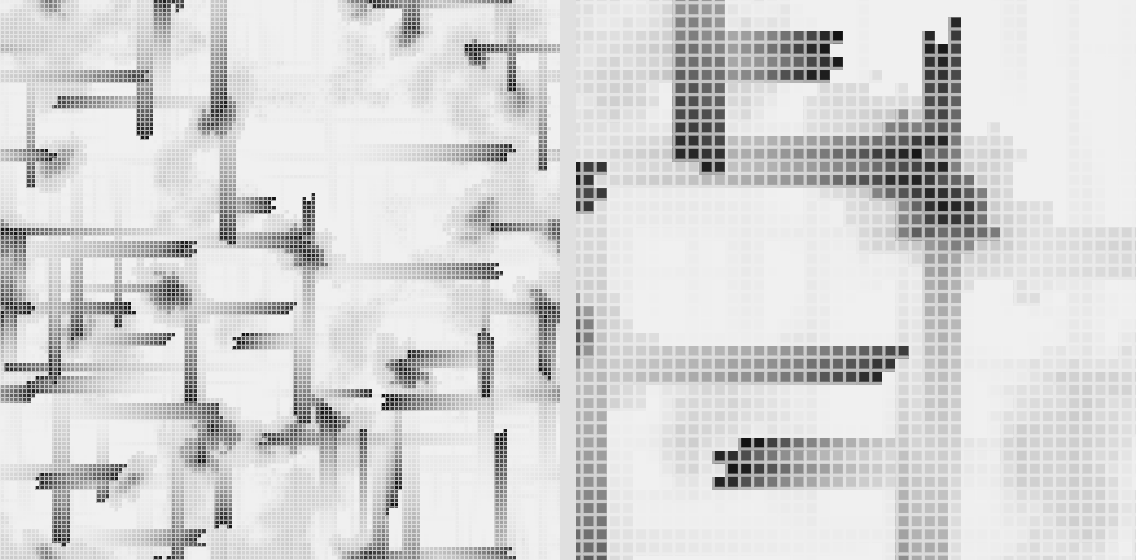
Left: the whole. Right: its middle third, enlarged.
Write a three.js fragment shader that draws this pattern.

```glsl
// Draws a fine grid of grey tiles crossed by fading ink trails and ragged clumps.
varying vec2 vUv;

const float CELLS = 128.0;        // tiles across the canvas
const float GAP = 0.25;           // gap width, in tiles
const float GAP_INK = 0.33;       // share of the tile ink seen in the gap
const float EDGE = 0.05;          // softness of tile edges
const vec3 PAPER = vec3(0.94);
const vec3 INK = vec3(0.05);
const int TRAILS = 64;
const float FADE_MIN = 6.0;       // tail fade length, in tiles
const float FADE_MAX = 20.0;
const float CLUMP_EVERY = 3.0;    // one clump per this many trails
const vec2 CLUMP_SIZE = vec2(4.6, 2.9);
const float HALO_INK = 0.24;
const float PATCH_INK = 0.13;
const float STREAK_INK = 0.035;
const float SEED = 7.0;

float hash(vec2 p) {
  return fract(sin(dot(p + SEED, vec2(127.1, 311.7))) * 43758.5453);
}

float noise(vec2 p) {
  vec2 i = floor(p);
  vec2 f = fract(p);
  f = f * f * (3.0 - 2.0 * f);
  float low = mix(hash(i), hash(i + vec2(1.0, 0.0)), f.x);
  float high = mix(hash(i + vec2(0.0, 1.0)), hash(i + vec2(1.0, 1.0)), f.x);
  return mix(low, high, f.y);
}

// Offset between tiles on a canvas that wraps around.
vec2 wrapOffset(vec2 d) {
  return mod(d + 0.5 * CELLS, CELLS) - 0.5 * CELLS;
}

// Straight stroke, dark at its head and fading along its tail.
float trail(vec2 offset, float id) {
  bool across = mod(id, 2.0) < 0.5;
  vec2 q = across ? offset : offset.yx;
  float side = hash(vec2(id, 3.0)) < 0.65 ? 1.0 : -1.0;
  q.x *= across ? -side : side;

  float width = 2.0 + floor(3.0 * hash(vec2(id, 4.0)));
  float inside = step(0.0, q.y) * step(q.y, width - 0.5);
  float lane = hash(vec2(q.y, id + 90.0));
  float stagger = width > 2.5 ? floor(lane * 2.8) : 0.0;
  float along = q.x - stagger;

  float fade = mix(FADE_MIN, FADE_MAX, hash(vec2(id, 5.0)));
  float strength = mix(0.85, 1.15, hash(vec2(id, 6.0))) * mix(0.9, 1.0, lane);
  float ink = min(strength * exp(-along / fade), 0.98) - 0.03;
  return inside * step(0.0, along) * max(ink, 0.0);
}

// Mottled diagonal clump with a pale ragged halo.
float clump(vec2 offset, float id, float grain) {
  vec2 shift = 6.0 * vec2(hash(vec2(id, 7.0)), hash(vec2(id, 8.0))) - 3.0;
  vec2 p = offset - shift;
  vec2 q = vec2(p.x + p.y, p.y - p.x) * 0.7071;
  q = hash(vec2(id, 9.0)) < 0.6 ? q : q.yx;
  float size = mix(0.7, 1.25, hash(vec2(id, 10.0)));
  float d = length(q / (CLUMP_SIZE * size));
  float mottle = noise(offset * 0.45 + id * 17.0);
  float ragged = d + 0.9 * (mottle - 0.5) + 0.25 * (grain - 0.5);

  float strength = mix(0.5, 1.0, hash(vec2(id, 11.0)));
  float core = step(ragged, 1.0) * strength * (1.05 - 0.6 * ragged);
  float halo = step(ragged, 1.9) * HALO_INK * (1.25 - 0.5 * ragged);
  return clamp(max(core, halo), 0.0, 0.93);
}

// Pale patches and faint woven streaks in the background.
float backdrop(vec2 cell, float grain) {
  float patches = 0.7 * noise(cell * 0.075) + 0.3 * noise(cell * 0.22 + 40.0);
  patches += 0.08 * (grain - 0.5);
  float ghost = PATCH_INK * smoothstep(0.56, 0.82, patches);
  float weave = max(noise(cell * vec2(0.06, 0.7) + 11.0),
                    noise(cell * vec2(0.7, 0.06) + 73.0));
  return ghost + STREAK_INK * smoothstep(0.55, 1.0, weave);
}

void main() {
  vec2 p = vUv * CELLS;
  vec2 cell = floor(p);
  float grain = hash(cell + 200.0);

  // Darkest mark wins on every tile.
  float ink = backdrop(cell, grain);
  for (int i = 0; i < TRAILS; i++) {
    float id = float(i);
    vec2 head = floor(CELLS * vec2(pow(hash(vec2(id, 1.0)), 1.15), hash(vec2(id, 2.0))));
    vec2 offset = wrapOffset(cell - head);
    ink = max(ink, trail(offset, id));
    if (mod(id, CLUMP_EVERY) < 0.5) ink = max(ink, clump(offset, id, grain));
  }
  ink *= mix(0.94, 1.04, grain);

  // Square tile with a lighter gap on its left and lower sides.
  vec2 d = abs(fract(p - 0.5 * GAP) - 0.5);
  float edge = 0.5 - 0.5 * GAP;
  float tile = 1.0 - smoothstep(edge - EDGE, edge + EDGE, max(d.x, d.y));
  float shade = ink * mix(GAP_INK, 1.0, tile);

  gl_FragColor = vec4(mix(PAPER, INK, clamp(shade, 0.0, 1.0)), 1.0);
}
```
